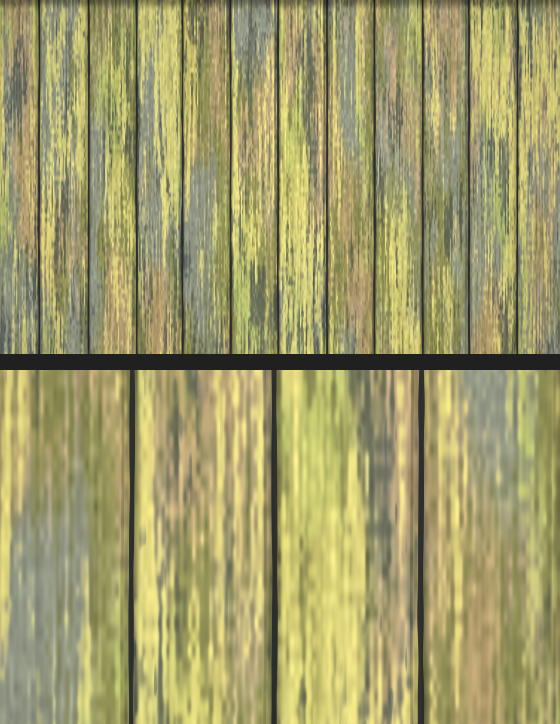
Top, the full canvas; bottom, a detail of the centre.
This texture is drawn by a Shadertoy shader. Its source:

```glsl
// Weathered upright planks: thin worn yellow and green paint over grey and tan
// wood. Vertically stretched noise, reseeded for every plank, makes the grain,
// the streaky translucent paint and the dark flecks; thin seams divide it.

#define PLANKS 11.74                 // planks across the canvas width
#define SHIFT 0.155                  // part of the first plank cut off at left
#define SEAM 0.019                   // half width of a seam, in planks
#define GRAIN vec2(400.0, 17.0)      // fine grain frequency, per canvas width
#define OLIVE vec3(0.56, 0.56, 0.33)
#define GREY vec3(0.56, 0.58, 0.51)
#define TAN vec3(0.74, 0.62, 0.45)
#define YELLOW vec3(0.83, 0.80, 0.45)
#define GREEN vec3(0.68, 0.72, 0.39)
#define STAIN vec3(0.31, 0.34, 0.34)
#define GAP vec3(0.14, 0.15, 0.16)

float hash(vec2 p) {
    vec3 q = fract(p.xyx * 0.1031);
    q += dot(q, q.yzx + 33.33);
    return fract((q.x + q.y) * q.z);
}

float noise(vec2 p) {
    vec2 i = floor(p), f = fract(p);
    f = f * f * (3.0 - 2.0 * f);
    return mix(mix(hash(i), hash(i + vec2(1, 0)), f.x),
               mix(hash(i + vec2(0, 1)), hash(i + vec2(1, 1)), f.x), f.y);
}

// Four octaves, centred on 0.5
float fbm(vec2 p) {
    float sum = 0.0, amp = 0.533;
    for (int i = 0; i < 4; i++) {
        sum += amp * noise(p);
        p = p * 2.03 + 17.3;
        amp *= 0.5;
    }
    return sum;
}

// Weathered paint at p, a point in canvas widths, on the plank with this id
vec3 plankColor(vec2 p, float id) {
    vec2 seed = vec2(id * 31.7 + 90.0, id * 47.3 + 120.0);
    float tone = hash(seed);

    // Streaks of three widths, broken up by short grit
    float fine = noise(p * GRAIN + seed);
    float medium = noise(p * GRAIN * vec2(0.52, 0.6) + seed + 7.0);
    float wide = noise(p * GRAIN * vec2(0.27, 0.3) + seed + 13.0);
    float grit = noise(p * vec2(380.0, 120.0) + seed);
    float streak = 0.36 * fine + 0.34 * medium + 0.30 * wide - 0.5;
    float ragged = streak + 0.20 * (grit - 0.5);

    // Bare wood
    float weather = fbm(p * vec2(24.0, 4.0) + seed + 11.0) + 0.6 * ragged;
    vec3 col = mix(OLIVE, GREY, smoothstep(0.30, 0.62, weather));
    float warm = fbm(p * vec2(17.0, 4.0) + seed + 37.0) + 0.5 * ragged;
    col = mix(col, TAN, 0.75 * smoothstep(0.46, 0.74, warm));

    // Worn translucent paint, in differing amounts on each plank
    float cover = fbm(p * vec2(26.0, 3.5) + seed + 53.0) + 0.95 * ragged;
    cover += 0.08 * (tone - 0.5);
    float hue = fbm(p * vec2(20.0, 5.0) + seed + 71.0) + 0.4 * streak;
    vec3 paint = mix(GREEN, YELLOW, smoothstep(0.32, 0.56, hue));
    col = mix(col, paint, 0.82 * smoothstep(0.40, 0.70, cover));

    // Blue-grey stains, narrow along the grain, and short dark flecks
    float damp = fbm(p * vec2(30.0, 6.0) + seed + 89.0);
    col = mix(col, STAIN, 0.62 * smoothstep(0.58, 0.88, damp - 0.95 * ragged));
    float fleck = noise(p * vec2(330.0, 45.0) + seed + 101.0);
    col = mix(col, STAIN, 0.6 * smoothstep(0.76, 0.95, fleck)
                              * smoothstep(0.38, 0.64, damp));

    // Grain relief
    return col * (1.01 + 0.20 * (fine - 0.5) + 0.16 * (grit - 0.5))
               * (0.98 + 0.06 * tone);
}

void mainImage(out vec4 fragColor, in vec2 fragCoord) {
    vec2 p = fragCoord / iResolution.x;
    float top = iResolution.y / iResolution.x - p.y;
    float u = p.x * PLANKS + SHIFT;

    // Nearest seam, slightly uneven in place, line and width
    float k = floor(u + 0.5);
    float side = u - k - 0.05 * (hash(vec2(k + 20.0, 3.0)) - 0.5)
               - 0.012 * (noise(vec2(k * 9.0 + 50.0, p.y * 14.0)) - 0.5);
    float dist = abs(side);
    float id = side > 0.0 ? k : k - 1.0;
    float halfWidth = SEAM * (0.75 + 0.5 * noise(vec2(k * 5.0 + 70.0, p.y * 40.0)));
    float aa = 0.6 * PLANKS / iResolution.x;

    vec3 col = plankColor(p, id);

    // Rounded plank edges, a faint side groove, then the open gap
    col *= 1.0 - 0.24 * (1.0 - smoothstep(SEAM, 0.075, dist));
    float groove = 1.0 - smoothstep(0.006, 0.006 + 2.0 * aa, abs(side + 0.065));
    col *= 1.0 - 0.25 * groove * hash(vec2(k + 40.0, 8.0));
    col = mix(col, GAP, 0.92 * (1.0 - smoothstep(halfWidth - aa, halfWidth + aa, dist)));

    // Shade under the top edge and toward the corners
    col *= 1.0 - 0.35 * (1.0 - smoothstep(0.0, 0.020, top));
    vec2 v = fragCoord / iResolution.xy - 0.5;
    col *= 1.04 - 0.22 * dot(v, v);
    fragColor = vec4(clamp(col, 0.0, 1.0), 1.0);
}
```
